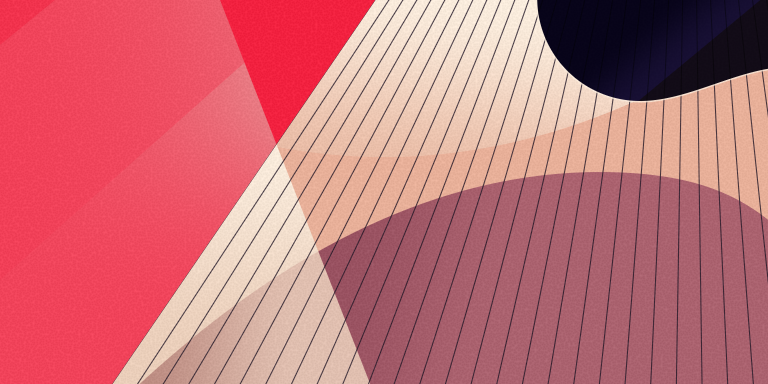
Give the GLSL for this background, as a Shadertoy shader.

```glsl
// Palette
const vec3 RED = vec3(0.95, 0.23, 0.33);
const vec3 DEEP_RED = vec3(0.95, 0.13, 0.25);
const vec3 PINK = vec3(0.91, 0.49, 0.52);
const vec3 CREAM = vec3(0.98, 0.93, 0.87);
const vec3 SAND = vec3(0.92, 0.81, 0.73);
const vec3 PEACH = vec3(0.91, 0.69, 0.60);
const vec3 MAUVE = vec3(0.67, 0.385, 0.435);
const vec3 PLUM = vec3(0.60, 0.32, 0.38);
const vec3 ROSE_SAND = vec3(0.88, 0.75, 0.69);
const vec3 DUSK = vec3(0.74, 0.55, 0.51);
const vec3 NAVY = vec3(0.03, 0.015, 0.10);
const vec3 VIOLET = vec3(0.09, 0.06, 0.20);
const vec3 SOOT = vec3(0.07, 0.045, 0.09);
const vec3 INK = vec3(0.13, 0.09, 0.15);

// Layout, in canvas heights
const vec2 RED_LOW = vec2(0.292, 0.0), RED_HIGH = vec2(0.977, 1.0);
const vec2 BEAM_LOW = vec2(0.964, 0.0), BEAM_HIGH = vec2(0.573, 1.0);
const vec2 BAND_LOW = vec2(0.0, 0.271), BAND_HIGH = vec2(0.82, 1.0);
const vec2 CORNER_LOW = vec2(0.0, 0.883), CORNER_HIGH = vec2(0.143, 1.0);
const vec2 SHEEN_LOW = vec2(1.66, 0.735), SHEEN_HIGH = vec2(1.98, 1.0);
const vec2 HILL_TOP = vec2(1.5625, 0.552);
const vec2 BLOB_CENTER = vec2(1.667, 1.005);
const float BLOB_RADIUS = 0.268;
const vec2 FAN_APEX = vec2(1.797, 2.198);
const float FAN_START = -0.685;
const float FAN_STEP = 0.0304;
const float LINE_HALF_WIDTH = 0.0014;
const float GRAIN_SCALE = 170.0;
const float GRAIN_AMOUNT = 0.055;

// Antialiased coverage of the region where d < 0
float cover(float d) {
    return clamp(0.5 - d * iResolution.y, 0.0, 1.0);
}

// Signed distance to a line, positive on the right of a -> b
float lineSide(vec2 p, vec2 a, vec2 b) {
    vec2 dir = normalize(b - a);
    return dot(p - a, vec2(dir.y, -dir.x));
}

vec2 hash2(vec2 cell) {
    vec3 q = fract(cell.xyx * vec3(0.1031, 0.1030, 0.0973));
    q += dot(q, q.yzx + 33.33);
    return fract((q.xx + q.yz) * q.zy);
}

// Distance to the nearest scattered point
float cellular(vec2 p) {
    vec2 cell = floor(p), f = fract(p);
    float nearest = 2.0;
    for (int y = -1; y <= 1; y++)
        for (int x = -1; x <= 1; x++) {
            vec2 o = vec2(x, y);
            nearest = min(nearest, length(o + hash2(cell + o) - f));
        }
    return nearest;
}

float hillDistance(vec2 p) {
    float dx = p.x - HILL_TOP.x;
    float right = max(dx, 0.0);
    float height = HILL_TOP.y - 0.384 * dx * dx - 1.39 * right * right * right * right;
    return (p.y - height) / sqrt(1.0 + 0.59 * dx * dx);
}

// Round on the left, a rising wave on the right
float blobDistance(vec2 p) {
    vec2 q = p - BLOB_CENTER;
    float wave = -BLOB_RADIUS + 0.089 * smoothstep(0.0, 0.39, q.x);
    return q.x < 0.0 ? length(vec2(q.x, min(q.y, 0.0))) - BLOB_RADIUS : wave - q.y;
}

float fanLines(vec2 p) {
    float depth = FAN_APEX.y - p.y;
    float slope = (p.x - FAN_APEX.x) / depth;
    float phase = (slope - FAN_START) / FAN_STEP;
    float d = abs(fract(phase + 0.5) - 0.5) * FAN_STEP * depth / sqrt(1.0 + slope * slope);
    return cover(d - LINE_HALF_WIDTH);
}

vec3 redPanel(vec2 p, float beamDist) {
    float glow = exp(2.7 * min(beamDist, 0.0));
    float band = cover(-lineSide(p, BAND_LOW, BAND_HIGH));
    float lift = smoothstep(0.1, 0.75, p.y);
    vec3 upper = mix(RED, PINK, 0.55 * glow);
    upper = mix(upper, DEEP_RED, 0.5 * cover(lineSide(p, CORNER_LOW, CORNER_HIGH)));
    vec3 lower = mix(RED, PINK, 0.12 + 0.85 * glow * lift);
    return mix(DEEP_RED, mix(upper, lower, band), cover(beamDist));
}

vec3 lightPanel(vec2 p, float beam) {
    // Pale sky above a deeper peach slope
    float fade = smoothstep(0.5, 1.05, p.y + 0.14 * (p.x - 1.1));
    vec3 sky = mix(mix(PEACH, SAND, 0.35), CREAM, fade);
    float slopeTop = 0.591 + 0.34 * (p.x - 1.0) * (p.x - 1.0);
    vec3 open = mix(sky, PEACH, cover(p.y - slopeTop));
    vec3 lit = mix(SAND, CREAM, smoothstep(0.05, 0.7, p.y));
    vec3 color = mix(open, lit, beam);

    // Hill, paler inside the beam
    vec3 shade = mix(PLUM, MAUVE, smoothstep(0.8, 1.25, p.x - 0.25 * p.y));
    vec3 litHill = mix(DUSK, ROSE_SAND, smoothstep(0.35, 0.8, p.x));
    return mix(color, mix(shade, litHill, beam), cover(hillDistance(p)));
}

void mainImage(out vec4 fragColor, in vec2 fragCoord) {
    vec2 p = fragCoord / iResolution.y;
    float beamDist = lineSide(p, BEAM_LOW, BEAM_HIGH);
    float lines = fanLines(p);

    vec3 color = mix(lightPanel(p, cover(beamDist)), INK, 0.8 * lines);
    float red = cover(lineSide(p, RED_LOW, RED_HIGH));
    color = mix(color, redPanel(p, beamDist), red);

    // Dark blob with a pale rim and a diagonal sheen
    float blob = blobDistance(p);
    float sheen = lineSide(p, SHEEN_LOW, SHEEN_HIGH);
    vec3 dark = mix(NAVY, VIOLET, smoothstep(-0.16, 0.0, sheen));
    dark = mix(SOOT, dark, cover(sheen)) * (1.0 - 0.4 * lines);
    color = mix(color, CREAM, 0.75 * cover(blob - 0.004));
    color = mix(color, dark, cover(blob));

    // Paper grain
    float grain = (cellular(p * GRAIN_SCALE) - 0.45) * GRAIN_AMOUNT;
    color += grain * (1.0 - 0.8 * cover(blob));
    fragColor = vec4(clamp(color, 0.0, 1.0), 1.0);
}
```
